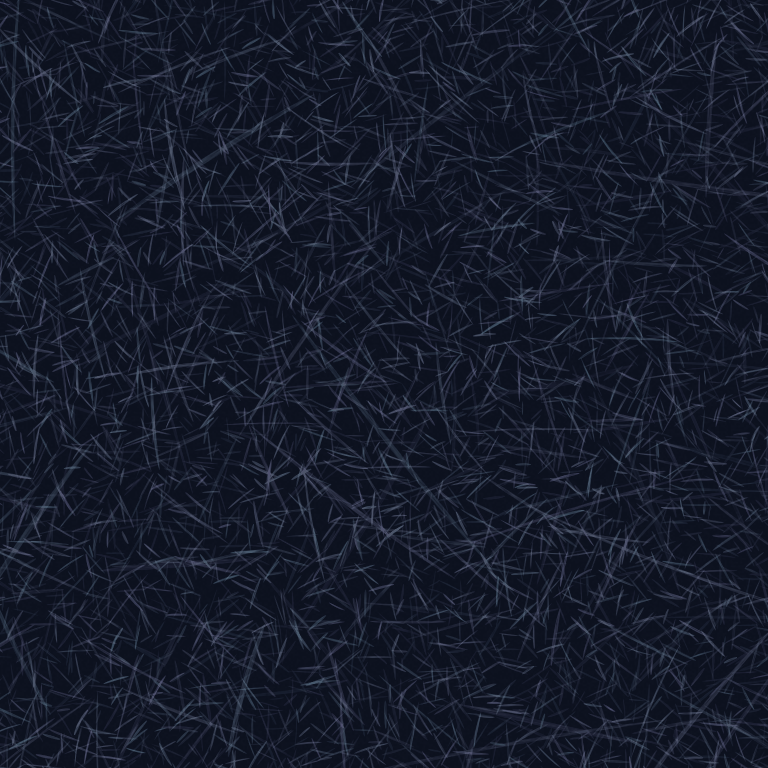
Reproduce this texture procedurally as a WebGL 1 fragment shader.

```glsl
precision highp float;
// Dense mat of fine blue-grey fibres scattered over a near-black navy ground.

uniform vec2 u_resolution;

// Palette, from ground to the brightest fibre crossings
const vec3 GROUND = vec3(0.047, 0.066, 0.117);
const vec3 DIM    = vec3(0.090, 0.110, 0.175);
const vec3 MID    = vec3(0.150, 0.172, 0.238);
const vec3 LIGHT  = vec3(0.200, 0.230, 0.305);
const vec3 GLINT  = vec3(0.300, 0.330, 0.410);
const vec3 TEAL   = vec3(-0.025, 0.020, 0.015);
const vec3 VIOLET = vec3(0.010, -0.012, 0.025);

// Fibre layers: cells across, fibres per cell, half width, strength
const vec4 SHORT_FIBRES  = vec4(34.0, 4.0, 0.0014, 1.05);
const vec4 MEDIUM_FIBRES = vec4(11.0, 3.0, 0.0019, 0.85);
const vec4 LONG_FIBRES   = vec4(4.0, 2.0, 0.0030, 0.70);

const int MAX_PER_CELL = 4;
const vec2 LENGTH_RANGE = vec2(0.30, 0.90);   // half length, in cells
const vec2 STRENGTH_RANGE = vec2(0.22, 0.95);
const vec2 STREAK_SCALE = vec2(90.0, 700.0);  // along and across a fibre
const float STREAK_FLOOR = 0.35;
const float BEND = 0.10;
const float BUNDLE_SPREAD = 0.35;             // angle spread in a bundle
const float GRAIN = 0.05;
const float PI = 3.14159;

vec3 hash3(vec3 p) {
  p = fract(p * vec3(0.1031, 0.1030, 0.0973));
  p += dot(p, p.yxz + 33.33);
  return fract((p.xxy + p.yxx) * p.zyx);
}

float hash1(vec2 p) {
  vec3 q = fract(p.xyx * 0.1031);
  q += dot(q, q.yzx + 33.33);
  return fract((q.x + q.y) * q.z);
}

float valueNoise(vec2 p) {
  vec2 i = floor(p);
  vec2 f = fract(p);
  f = f * f * (3.0 - 2.0 * f);
  vec2 e = vec2(1.0, 0.0);
  return mix(mix(hash1(i), hash1(i + e.xy), f.x),
             mix(hash1(i + e.yx), hash1(i + e.xx), f.x), f.y);
}

// Returns summed brightness in x and brightness-weighted tint in y.
vec2 fibreLayer(vec2 p, vec4 layer, float seed, float pixel) {
  vec2 home = floor(p * layer.x);
  vec2 total = vec2(0.0);
  for (int j = -1; j <= 1; j++) {
    for (int i = -1; i <= 1; i++) {
      vec2 cell = home + vec2(float(i), float(j));
      float bundleAngle = hash3(vec3(cell + 61.0, seed)).x;
      for (int k = 0; k < MAX_PER_CELL; k++) {
        float id = float(k);
        if (id >= layer.y) break;
        vec3 place = hash3(vec3(cell + 11.0, seed + id * 7.0 + 1.0));
        vec3 look = hash3(vec3(cell + 37.0, seed + id * 7.0 + 4.0));

        // Every other fibre joins its cell's loose parallel bundle
        float angle = place.z * PI;
        if (mod(id, 2.0) > 0.5)
          angle = bundleAngle * PI + (place.z - 0.5) * BUNDLE_SPREAD;
        vec2 dir = vec2(cos(angle), sin(angle));
        vec2 d = p - (cell + place.xy) / layer.x;
        float halfLength = mix(LENGTH_RANGE.x, LENGTH_RANGE.y, look.x) / layer.x;
        float along = dot(d, dir);
        float ratio = along / halfLength;
        float taper = 1.0 - ratio * ratio;
        if (taper <= 0.0) continue;

        // Bent spindle with an antialiased edge
        float across = dot(d, vec2(-dir.y, dir.x));
        across += (look.z - 0.5) * BEND * along * ratio;
        float halfWidth = layer.z * mix(0.5, 1.2, look.y) * sqrt(taper);
        float cover = clamp((halfWidth - abs(across)) / pixel + 0.5, 0.0, 1.0);
        cover *= min(1.0, 2.0 * halfWidth / pixel);
        if (cover <= 0.0) continue;

        // Streaks run lengthwise through the fibre
        float streak = valueNoise(vec2(along, across) * STREAK_SCALE + look.xy * 200.0 + 300.0);
        float strength = mix(STRENGTH_RANGE.x, STRENGTH_RANGE.y, look.z * look.z);
        float glow = cover * strength * layer.w * mix(STREAK_FLOOR, 1.0, streak);
        total += glow * vec2(1.0, place.x * 2.0 - 1.0);
      }
    }
  }
  return total;
}

vec3 fibreColour(float t) {
  vec3 c = mix(GROUND, DIM, smoothstep(0.0, 0.18, t));
  c = mix(c, MID, smoothstep(0.16, 0.42, t));
  c = mix(c, LIGHT, smoothstep(0.38, 0.65, t));
  return mix(c, GLINT, smoothstep(0.62, 1.1, t));
}

void main() {
  float pixel = 1.0 / min(u_resolution.x, u_resolution.y);
  vec2 p = gl_FragCoord.xy * pixel;

  vec2 fibres = fibreLayer(p, SHORT_FIBRES, 3.0, pixel)
              + fibreLayer(p, MEDIUM_FIBRES, 47.0, pixel)
              + fibreLayer(p, LONG_FIBRES, 89.0, pixel);

  // Broad uneven lighting and a faint ground grain
  float light = fibres.x * mix(0.8, 1.15, valueNoise(p * 6.0 + 20.0));
  light += GRAIN * valueNoise(p * 400.0);

  vec3 colour = fibreColour(light);
  colour += TEAL * max(-fibres.y, 0.0) + VIOLET * max(fibres.y, 0.0);
  gl_FragColor = vec4(colour, 1.0);
}
```
